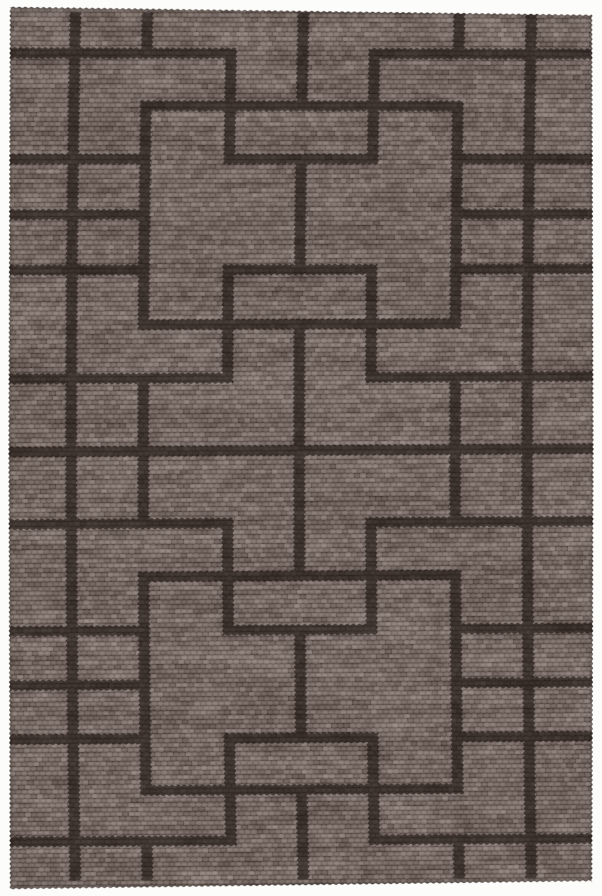
Give the GLSL for this pattern, as a WebGL 1 fragment shader.

```glsl
precision highp float;
// Flatwoven rug: a dark, mirrored lattice of bars on a heathered taupe ground.

uniform vec2 u_resolution;

// All lengths are fractions of the canvas height, measured from the centre.
const vec2 STITCH = vec2(0.0068, 0.0052);
const vec2 BAR_HALF = vec2(0.0062, 0.0056);
const float EDGE = 0.34;
const float HEM = 0.482;
const float INNER = 0.080;
const float FRAME = 0.174;
const float RAIL = 0.2545;

const vec3 PAPER = vec3(0.99, 0.99, 0.98);
const vec3 TAUPE = vec3(0.475, 0.425, 0.402);
const vec3 UMBER = vec3(0.245, 0.205, 0.187);

float hash(vec2 p) {
  return fract(sin(dot(p, vec2(127.1, 311.7))) * 43758.5453);
}

float noise(vec2 p) {
  vec2 i = floor(p);
  vec2 f = fract(p);
  f = f * f * (3.0 - 2.0 * f);
  float low = mix(hash(i), hash(i + vec2(1.0, 0.0)), f.x);
  float high = mix(hash(i + vec2(0.0, 1.0)), hash(i + 1.0), f.x);
  return mix(low, high, f.y);
}

// Signed distance to an axis-aligned bar from a to b, with square ends.
float bar(vec2 p, vec2 a, vec2 b) {
  vec2 d = abs(p - clamp(p, a, b)) - BAR_HALF;
  return max(d.x, d.y);
}

float horizontal(vec2 p, float y, float x0, float x1) {
  return bar(p, vec2(x0, y), vec2(x1, y));
}

float vertical(vec2 p, float x, float y0, float y1) {
  return bar(p, vec2(x, y0), vec2(x, y1));
}

// One quarter of the lattice; the other three are reflections.
float lattice(vec2 p) {
  float d = horizontal(p, 0.0, 0.0, EDGE);
  d = min(d, vertical(p, RAIL, 0.0, HEM));

  // Centre spine
  d = min(d, vertical(p, 0.0, 0.0, 0.1405));
  d = min(d, vertical(p, 0.0, 0.201, 0.323));
  d = min(d, vertical(p, 0.0, 0.3815, HEM));

  // Large frame and the stubs in line with it
  d = min(d, horizontal(p, 0.1405, 0.0, FRAME));
  d = min(d, horizontal(p, 0.3815, 0.0, FRAME));
  d = min(d, vertical(p, FRAME, 0.1405, 0.3815));
  d = min(d, vertical(p, FRAME, 0.0, 0.081));
  d = min(d, vertical(p, FRAME, 0.439, HEM));

  // Stepped brackets that overlap the frame
  d = min(d, horizontal(p, 0.081, INNER, EDGE));
  d = min(d, vertical(p, INNER, 0.081, 0.201));
  d = min(d, horizontal(p, 0.201, 0.0, INNER));
  d = min(d, horizontal(p, 0.323, 0.0, INNER));
  d = min(d, vertical(p, INNER, 0.323, 0.439));
  d = min(d, horizontal(p, 0.439, INNER, EDGE));

  // Side rungs
  for (int i = 0; i < 3; i++) {
    d = min(d, horizontal(p, 0.201 + 0.061 * float(i), FRAME, EDGE));
  }
  return d;
}

// Slight bow and skew of the handmade cloth.
vec2 relax(vec2 p) {
  float bow = 0.02 * p.y * p.y - 0.002;
  float skew = 0.006 * p.x * (1.0 - 3.0 * max(p.y, 0.0));
  return vec2(p.x - bow, p.y + 0.0026 - skew - 0.02 * p.y * p.y);
}

// Staggered stitches: x is the rounded relief, y a random tone per stitch.
vec2 weave(vec2 p) {
  vec2 q = p / STITCH;
  q.x += 0.5 * mod(floor(q.y), 2.0);
  vec2 f = fract(q) - 0.5;
  float relief = 1.0 - 2.0 * dot(f, f) - 2.0 * f.y * f.y;
  return vec2(relief, hash(floor(q)));
}

// Long horizontal streaks of mixed yarn.
float heather(vec2 p) {
  float fine = noise(p * vec2(38.0, 210.0));
  float broad = noise(p * vec2(9.0, 65.0) + 17.0);
  return 0.6 * fine + 0.4 * broad - 0.5;
}

void main() {
  vec2 p = (gl_FragCoord.xy - 0.5 * u_resolution) / u_resolution.y;
  float blur = 0.9 / u_resolution.y;
  vec2 cloth = relax(p);
  vec2 stitch = weave(cloth);

  // Bars with toothed, stitched edges
  vec2 teeth = 0.0008 * sin(6.28318 * cloth.yx / STITCH.yx);
  float bars = lattice(abs(cloth + teeth));
  float ink = 1.0 - smoothstep(-blur, blur, bars);
  ink *= 1.0 - smoothstep(HEM, HEM + 0.003, abs(cloth.y));

  // Yarn colour and relief
  float shade = 0.14 * heather(cloth) + 0.10 * (stitch.y - 0.5) + 0.13 * (stitch.x - 0.67);
  vec3 color = mix(TAUPE + shade, UMBER + 0.4 * shade, ink);

  // Rug outline and its darker bound edge
  vec2 halfSize = vec2(0.326 - 0.003 * abs(p.y), 0.4875 - 0.0138 * p.x);
  vec2 outside = abs(p) - halfSize + 0.0006 * sin(6.28318 * p.yx / STITCH.yx);
  float outline = max(outside.x, outside.y);
  color *= 1.0 - 0.18 * smoothstep(-0.005, 0.0, outline);
  color = mix(color, PAPER, smoothstep(-blur, blur, outline));

  gl_FragColor = vec4(color, 1.0);
}
```
